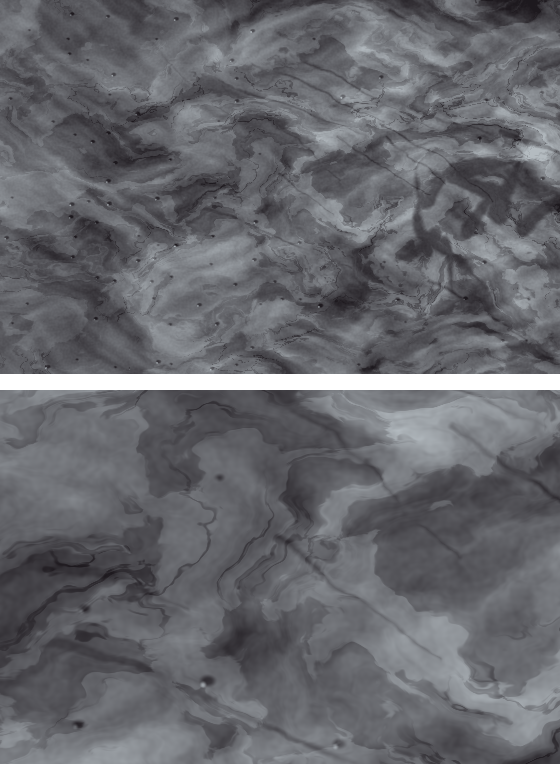
Top: the whole. Bottom: its middle third, enlarged.
A WebGL 2 fragment shader for this texture:

```glsl
#version 300 es
precision highp float;
// Mottled dark plaster: warped clouds, trowel streaks, dark smears, scratches and pits.

uniform vec2 u_resolution;
out vec4 fragColor;

const vec3  DARK = vec3(0.21, 0.20, 0.22);
const vec3  LIGHT = vec3(0.59, 0.61, 0.63);
const float BASE_TONE = 0.47;
const float CLOUD_SCALE = 3.2;
const float CLOUD_AMOUNT = 0.68;
const float PATCH_AMOUNT = 0.27;
const float STREAK_AMOUNT = 0.45;
const float VEIN_AMOUNT = 0.30;
const float TILT = 1.55;                       // foreshortening of the surface
const float FALL_ANGLE = -0.56;                // main trowel direction
const float RISE_ANGLE = 0.42;                 // crossing trowel direction
const vec2  SMEAR_CENTRE = vec2(1.27, 0.42);
const int   SMEAR_COUNT = 10;
const int   SCRATCH_COUNT = 15;
const float PIT_CELL = 0.055;

vec2 hash2(vec2 cell) {
    uvec2 v = uvec2(ivec2(floor(cell)) + 4096);
    v = v * 1664525u + 1013904223u;
    v.x += v.y * 1664525u;
    v.y += v.x * 1664525u;
    v ^= v >> 16u;
    v.x += v.y * 1664525u;
    v.y += v.x * 1664525u;
    v ^= v >> 16u;
    return vec2(v & 65535u) / 65535.0;
}

vec2 direction(float angle) { return vec2(cos(angle), sin(angle)); }

float corner(vec2 cell, vec2 offset) {
    return dot(direction(6.2832 * hash2(cell).x), offset);
}

float gradientNoise(vec2 p) {
    vec2 i = floor(p), f = p - i;
    vec2 u = f * f * f * (f * (f * 6.0 - 15.0) + 10.0);
    vec2 e = vec2(1.0, 0.0);
    return mix(mix(corner(i, f), corner(i + e, f - e), u.x),
               mix(corner(i + e.yx, f - e.yx), corner(i + 1.0, f - 1.0), u.x), u.y);
}

float fbm(vec2 p, float gain) {
    float sum = 0.0, amp = 1.0;
    for (int i = 0; i < 6; i++) {
        sum += amp * gradientNoise(p);
        p = mat2(1.6, 1.2, -1.2, 1.6) * p + 17.3;
        amp *= gain;
    }
    return sum;
}

// Noise drawn out along one direction
float streaks(vec2 p, float angle) {
    vec2 d = direction(angle);
    vec2 q = vec2(dot(p, d), dot(p, vec2(-d.y, d.x)));
    return gradientNoise(q * vec2(3.0, 19.0)) + 0.6 * gradientNoise(q * vec2(7.0, 47.0) + 31.0);
}

// Distance to a stroke that tapers along its length
float strokeDistance(vec2 p, vec2 start, vec2 span, float width) {
    float h = clamp(dot(p - start, span) / dot(span, span), 0.0, 1.0);
    return length(p - start - span * h) - width * (1.0 - 0.85 * h);
}

float coverage(float d, float soft) { return 1.0 - smoothstep(-soft, soft, d); }

void main() {
    float pixel = 1.0 / u_resolution.y;
    vec2 p = gl_FragCoord.xy * pixel;
    vec2 s = vec2(p.x, p.y * TILT);
    float focus = 1.0 - smoothstep(0.15, 0.55, abs(p.y - 0.52));
    float rightSide = smoothstep(0.1, 1.2, p.x);
    float gain = mix(0.46, 0.60, focus);
    float soft = mix(0.005, 0.0022, focus) + 0.5 * pixel;

    // Warped clouds and hard-edged patches
    vec2 warp = vec2(fbm(s * 2.3 + 3.1, 0.5), fbm(s * 2.3 + 41.7, 0.5));
    vec2 flow = s + 0.28 * warp;
    float cloud = fbm(flow * CLOUD_SCALE + 9.0, gain);
    float contour = fbm(flow * vec2(4.6, 6.0) + 63.0, 0.56);
    float edge = mix(0.16, 0.06, focus);
    float patches = smoothstep(-edge, edge, contour) - 0.5;

    // Trowel streaks in two crossing directions
    vec2 swept = p + 0.05 * warp;
    float crossing = smoothstep(-0.12, 0.12, gradientNoise(s * 2.1 + 77.0));
    float streak = mix(streaks(swept, FALL_ANGLE), streaks(swept, RISE_ANGLE), crossing);

    // Thin veins along noise contours, broken up by a mask
    float veinField = fbm(flow * 5.5 + 120.0, 0.5);
    float vein = 1.0 - smoothstep(0.008, 0.045, abs(veinField));
    vein *= smoothstep(-0.05, 0.25, gradientNoise(s * 4.0 + 55.0));

    // Broad light band and darker upper corner
    float band = exp(-pow((p.y - 0.78 + 0.14 * p.x) / 0.17, 2.0)) * smoothstep(0.1, 0.6, p.x);
    float region = 0.38 * gradientNoise(s * 1.6 + 5.0) + 0.13 * band
                 - 0.22 * smoothstep(0.75, 1.05, p.y);

    float detail = CLOUD_AMOUNT * cloud + PATCH_AMOUNT * patches
                 + STREAK_AMOUNT * streak - VEIN_AMOUNT * vein;
    float tone = BASE_TONE + region + detail * mix(0.70, 1.08, rightSide);

    // Dark smears gathered around one place
    vec2 ragged = p + 0.035 * warp + 0.006 * contour;
    float smear = 1.0;
    for (int i = 0; i < SMEAR_COUNT; i++) {
        vec2 a = hash2(vec2(i, 211)), b = hash2(vec2(i, 307));
        vec2 start = SMEAR_CENTRE + (a - 0.5) * vec2(0.30, 0.26);
        vec2 span = direction(6.2832 * b.x) * mix(0.10, 0.25, b.y);
        smear = min(smear, strokeDistance(ragged, start, span, mix(0.012, 0.036, a.y)));
    }
    float smearMask = coverage(smear, 2.0 * soft) * smoothstep(-0.55, 0.0, 0.2 - cloud);
    tone = mix(tone, 0.04 + 0.22 * streak + 0.10 * cloud, 0.82 * smearMask);

    // Long scratches, stronger to the right
    for (int i = 0; i < SCRATCH_COUNT; i++) {
        vec2 a = hash2(vec2(i, 401)), b = hash2(vec2(i, 503));
        vec2 start = vec2(mix(0.25, 1.35, a.x), mix(0.2, 1.05, sqrt(a.y)));
        vec2 span = direction(mix(-0.72, -0.15, b.x)) * mix(0.18, 0.50, b.y);
        float d = strokeDistance(ragged, start, span, mix(0.002, 0.010, b.x * b.x));
        float worn = smoothstep(-0.35, 0.15, streak + 0.5 * cloud);
        tone -= 0.42 * coverage(d, soft) * worn * mix(0.25, 1.0, rightSide);
    }

    // Small pits with a shadow and a glint, denser to the left
    vec2 cell = floor(p / PIT_CELL);
    vec2 place = hash2(cell + 600.0), kind = hash2(cell + 900.0);
    vec2 r = p - (cell + mix(vec2(0.25), vec2(0.75), place)) * PIT_CELL;
    float size = mix(0.0022, 0.0050, kind.y);
    float present = step(kind.x, mix(0.30, 0.06, rightSide));
    float shadow = coverage(length(r * vec2(0.75, 1.0)) - size, 0.0025);
    float glint = coverage(length(r + size * vec2(0.9, 0.7)) - 0.45 * size, 0.0018);
    tone += present * (0.95 * glint * kind.y - 0.48 * shadow);

    // Fine grain
    tone += 0.07 * gradientNoise(p * 150.0);

    fragColor = vec4(mix(DARK, LIGHT, clamp(tone, -0.25, 1.3)), 1.0);
}
```
